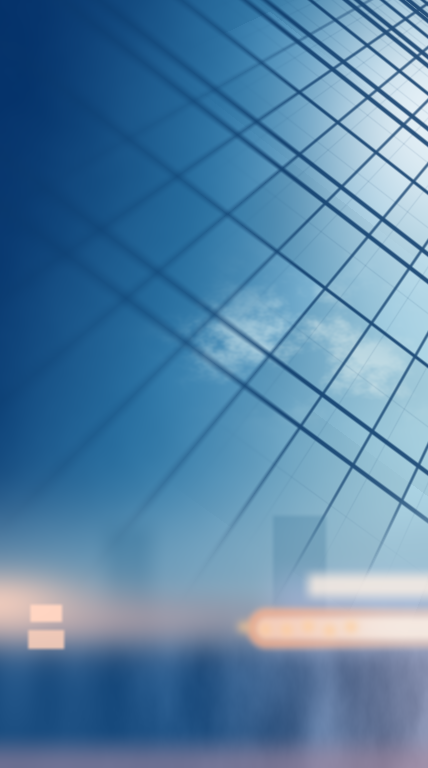
This background is drawn by a Shadertoy shader. Its source:

```glsl
// A glass facade seen at a steep angle, sharp at right and blurred at left, above
// a hazy city with warm light streaks. Rails and mullions are two perspective
// families, each evenly spaced in the logarithm of a line parameter.

// Coordinates: x runs 0..1 to the right, y runs down from the top in canvas widths.
const vec3 NAVY = vec3(0.02, 0.20, 0.42);
const vec3 AZURE = vec3(0.17, 0.46, 0.65);
const vec3 PALE = vec3(0.66, 0.82, 0.88);
const vec3 FRAME = vec3(0.04, 0.22, 0.41);
const vec3 HAZE = vec3(0.55, 0.68, 0.76);
const vec3 CITY = vec3(0.11, 0.31, 0.51);
const vec3 MAUVE = vec3(0.53, 0.56, 0.68);
const vec3 PEACH = vec3(1.00, 0.83, 0.75);
const vec3 CREAM = vec3(1.00, 0.94, 0.89);
const vec3 ORANGE = vec3(0.98, 0.66, 0.50);
const vec2 VANISH = vec2(1.726, -0.493);  // where the mullions meet
const vec2 SUN = vec2(1.02, 0.27);
const float RAIL_RATIO = 0.573;           // spacing ratio of rail pairs
const float MULLION_RATIO = 1.205;        // slope ratio of mullions
const float PAIR_GAP = 0.08;              // half gap inside a rail pair
const float FOCUS_X = 0.74;               // glass is sharp right of this

float hash(vec2 p) {
    return fract(sin(dot(p, vec2(127.1, 311.7))) * 43758.5);
}

float gradientNoise(vec2 p) {
    vec2 cell = floor(p), f = fract(p), u = f * f * (3.0 - 2.0 * f);
    vec4 v;
    for (int i = 0; i < 4; i++) {
        vec2 corner = vec2(i & 1, i >> 1);
        float angle = 6.2832 * hash(cell + corner);
        v[i] = dot(vec2(cos(angle), sin(angle)), f - corner);
    }
    return mix(mix(v.x, v.y, u.x), mix(v.z, v.w, u.x), u.y);
}

float fbm(vec2 p) {
    float sum = 0.0, amp = 0.6;
    for (int i = 0; i < 5; i++) {
        sum += amp * gradientNoise(p);
        p = mat2(1.6, 1.2, -1.2, 1.6) * p + 3.7;
        amp *= 0.55;
    }
    return sum;
}

// Elliptical soft spot
float glow(vec2 p, vec2 centre, vec2 size) {
    vec2 d = (p - centre) / size;
    return exp(-dot(d, d));
}

float softBox(vec2 p, vec2 centre, vec2 halfSize, float blur) {
    vec2 d = abs(p - centre) - halfSize;
    vec2 m = 1.0 - smoothstep(-blur, blur, d);
    return m.x * m.y;
}

// Line whose strength falls as it spreads out of focus
float bar(float d, float halfWidth, float blur) {
    float spread = halfWidth + blur;
    return (1.0 - smoothstep(halfWidth - blur, spread, d)) * sqrt(min(1.0, 2.0 * halfWidth / spread));
}

vec3 facade(vec2 p, float pixel) {
    // Tint from dark left to bright right, with the sun's reflection
    float t = 0.72 * p.x + 0.2 * p.y;
    vec3 col = mix(NAVY, AZURE, smoothstep(0.02, 0.52, t));
    col = mix(col, PALE, smoothstep(0.38, 0.96, t));
    col += 0.035 * fbm(p * 3.0) * vec3(0.8, 1.0, 1.0);

    // Reflected clouds
    float cover = glow(p, vec2(0.74, 0.79), vec2(0.19, 0.13))
                + 0.8 * glow(p, vec2(0.90, 0.90), vec2(0.11, 0.07))
                + 0.5 * glow(p, vec2(0.51, 0.80), vec2(0.10, 0.08));
    float cloud = smoothstep(-0.05, 0.38, fbm(p * vec2(6.0, 8.0) + 1.3) + 0.16 * cover);
    col = mix(col, vec3(0.84, 0.91, 0.92), 0.72 * min(cover, 1.0) * cloud);

    // Line parameters: rail height at the right edge, mullion slope
    float side = 1.0 - p.x;
    float height = (p.y + 0.81 * side) / (1.0 + 0.06 * side) + 0.092;
    float rail = log(height / 1.252) / log(RAIL_RATIO);
    float slope = (p.y - VANISH.y) / (VANISH.x - p.x);
    float mullion = log(slope / 0.69) / log(MULLION_RATIO);
    float railScale = 0.44 * height;
    float mullionScale = log(MULLION_RATIO) * slope * (VANISH.x - p.x) / sqrt(1.0 + slope * slope);

    // Panes vary slightly; the focus widens toward the left
    float defocus = max(FOCUS_X - p.x, 0.0);
    float blur = 1.2 * pixel + 0.055 * pow(defocus, 1.35);
    float sharp = smoothstep(0.35, 0.75, p.x);
    float pane = hash(vec2(floor(rail * 2.0), floor(mullion)) + 9.0) - 0.5;
    col += 0.07 * pane * sharp;
    col = mix(col, vec3(0.93, 0.96, 0.98), 0.92 * glow(p, SUN, vec2(0.27, 0.34)));

    // Paired rails, single rails and mullions
    float near = abs(rail - round(rail));
    float pairs = bar(abs(near - PAIR_GAP) * railScale, 0.0048, blur);
    float single = bar((0.5 - near) * railScale, 0.0036, blur);
    float fan = bar(abs(mullion - round(mullion)) * mullionScale, 0.0032, blur);
    float rails = max(pairs, single) * (1.0 - smoothstep(1.33, 1.52, height));
    fan *= smoothstep(0.45, 0.68, slope) * 0.85;
    float ghost = bar(abs(fract(mullion + 0.2) - 0.5) * mullionScale, 0.0012, blur)
                + bar(abs(fract(rail * 2.0) - 0.5) * 0.5 * railScale, 0.0012, blur);
    float fade = 1.0 - smoothstep(1.15, 1.45, p.y);
    col = mix(col, FRAME, 0.13 * ghost * sharp * fade);
    return mix(col, FRAME, 0.85 * (1.0 - (1.0 - rails) * (1.0 - fan)) * fade);
}

void mainImage(out vec4 fragColor, in vec2 fragCoord) {
    vec2 p = vec2(fragCoord.x, iResolution.y - fragCoord.y) / iResolution.x;
    vec3 col = facade(p, 1.0 / iResolution.x);

    // Horizon haze and blurred towers
    col = mix(col, HAZE, 0.55 * exp(-pow((p.y - 1.32) / 0.15, 2.0)));
    float towers = 0.3 * softBox(p, vec2(0.30, 1.36), vec2(0.055, 0.13), 0.04)
                 + 0.22 * softBox(p, vec2(0.70, 1.32), vec2(0.062, 0.115), 0.008);
    col = mix(col, AZURE * 0.85, towers);

    // City below, streaked vertically
    vec3 city = mix(CITY, MAUVE, smoothstep(0.35, 1.1, p.x));
    city += 0.16 * gradientNoise(p * vec2(9.0, 2.0)) + 0.10 * fbm(p * vec2(14.0, 6.0)) * p.x;
    col = mix(col, city, smoothstep(1.36, 1.56, p.y));
    col = mix(col, vec3(0.68, 0.55, 0.63), 0.55 * smoothstep(1.70, 1.79, p.y));

    // Warm band fading from the left edge
    col = mix(col, vec3(0.84, 0.68, 0.67), 0.60 * glow(p, vec2(0.25, 1.45), vec2(0.55, 0.075)));
    col = mix(col, PEACH, 0.85 * glow(p, vec2(-0.02, 1.41), vec2(0.22, 0.08)));

    // Streaks at right: a pale upper one, and a bright one with an orange rim
    col = mix(col, MAUVE * 1.3, 0.45 * softBox(p, vec2(1.0, 1.43), vec2(0.36, 0.08), 0.06));
    col = mix(col, CREAM, 0.78 * softBox(p, vec2(1.05, 1.368), vec2(0.33, 0.026), 0.022));
    float streak = length(vec2(max(0.625 - p.x, 0.0), p.y - 1.468)) - 0.036;
    float body = 1.0 - smoothstep(-0.024, 0.024, streak);
    col = mix(col, mix(PEACH, CREAM, smoothstep(0.6, 0.95, p.x)), 0.88 * body);
    float rim = exp(-pow(streak / 0.014, 2.0)) * smoothstep(0.52, 0.58, p.x);
    col = mix(col, ORANGE, 0.55 * rim * (1.0 - 0.65 * smoothstep(0.6, 1.0, p.x)));
    for (int i = 0; i < 6; i++) {
        vec2 bead = vec2(0.57 + 0.05 * float(i), 1.467 + 0.012 * (hash(vec2(i, 4)) - 0.5));
        col = mix(col, vec3(1.0, 0.80, 0.58), 0.5 * glow(p, bead, vec2(0.018)));
    }

    // Two lit windows at left
    col = mix(col, PEACH * 1.02, 0.9 * softBox(p, vec2(0.108, 1.433), vec2(0.037, 0.020), 0.006));
    col = mix(col, PEACH * 0.97, 0.9 * softBox(p, vec2(0.108, 1.494), vec2(0.042, 0.022), 0.006));
    fragColor = vec4(clamp(col, 0.0, 1.0), 1.0);
}
```
